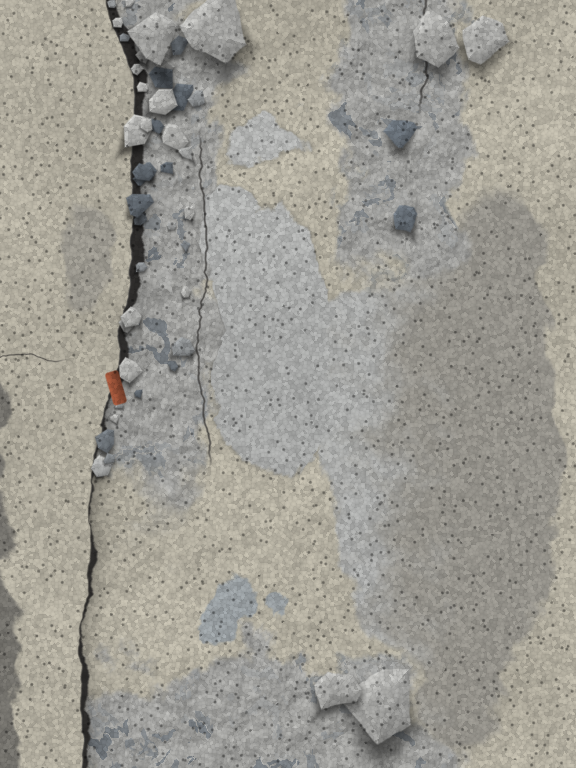
A Shadertoy shader for this texture:

```glsl
// Weathered concrete: peeling skim coat, exposed rubble and a long dark crack.

const vec3 BEIGE = vec3(0.685, 0.667, 0.612);
const vec3 ROUGH = vec3(0.61, 0.61, 0.60);
const vec3 PALE = vec3(0.68, 0.685, 0.68);
const vec3 TAN = vec3(0.575, 0.565, 0.537);
const vec3 BLUE = vec3(0.39, 0.42, 0.45);
const vec3 LIGHT = vec3(0.66, 0.66, 0.65);
const vec3 DARK = vec3(0.17, 0.165, 0.16);
const vec3 RUST = vec3(0.54, 0.29, 0.20);

vec2 hash2(vec2 c) {
    vec3 q = fract(c.xyx * vec3(0.1031, 0.1030, 0.0973));
    q += dot(q, q.yzx + 33.33);
    return fract((q.xx + q.yz) * q.zy);
}

// Cellular noise: nearest distance, gap to the second, cell id
vec3 cells(vec2 p) {
    vec3 c = vec3(9.0, 9.0, 0.0);
    for (int k = 0; k < 9; k++) {
        vec2 cell = floor(p) + vec2(k % 3, k / 3) - 1.0;
        float d = length(cell + hash2(cell) - p);
        if (d < c.x) c = vec3(d, c.x, hash2(cell + 71.0).x);
        else c.y = min(c.y, d);
    }
    return vec3(c.x, c.y - c.x, c.z);
}

// Layered, rotated sines that bend each other
float waves(vec2 p) {
    float sum = 0.0, amp = 0.5;
    for (int i = 0; i < 6; i++) {
        p = mat2(0.8, 0.6, -0.6, 0.8) * p * 1.9 + 1.7 + 0.8 * sum;
        sum += amp * sin(p.x + 1.5 * sin(0.7 * p.y));
        amp *= 0.58;
    }
    return sum;
}

float inside(float d, float soft) { return 1.0 - smoothstep(-soft, soft, d); }

// Signed distance to an ellipse, roughly
float blob(vec2 p, float x, float y, float rx, float ry) {
    return (length((p - vec2(x, y)) / vec2(rx, ry)) - 1.0) * min(rx, ry);
}

float crackX(float y) {
    return 0.11 + 0.06 * smoothstep(0.25, 0.72, y) - 0.03 * smoothstep(0.88, 1.0, y)
         + 0.011 * waves(vec2(9.0 * y, 3.0));
}

// Thin wandering line along y between two heights
float hairline(vec2 p, float x, float low, float high, float width, float px) {
    float d = abs(p.x - x - 0.012 * waves(vec2(12.0 * p.y, 40.0 * x)));
    return inside(abs(p.y - 0.5 * (low + high)) - 0.5 * (high - low), 0.02) * inside(d - width, px);
}

// Broken polygon with a contact shadow and lit facets
void addStone(inout vec3 col, vec2 p, float radius, float seed, vec3 tint, float px) {
    float d = -1.0, light = 0.0;
    for (int i = 0; i < 6; i++) {
        vec2 h = hash2(vec2(i, seed));
        float angle = 1.047 * (float(i) + 0.7 * h.x);
        vec2 normal = vec2(cos(angle), sin(angle));
        float side = dot(p, normal) - radius * (0.6 + 0.45 * h.y);
        if (side > d) { d = side; light = dot(normal, vec2(-0.4, 0.8)); }
    }
    float rim = smoothstep(-0.6 * radius, 0.0, d);
    col *= 1.0 - 0.5 * inside(d + 0.3 * p.y, 0.3 * radius);
    col = mix(col, tint * (1.0 + 0.22 * light * rim), inside(d, px));
}

void mainImage(out vec4 fragColor, in vec2 fragCoord) {
    float px = 1.0 / iResolution.y;
    vec2 p = fragCoord * px;
    vec2 warp = vec2(waves(p * 17.0), waves(p * 17.0 + 9.0));
    vec2 q = p + 0.018 * warp, r = p + 0.045 * warp;
    float bump = waves(p * 40.0) - waves(p * 40.0 + vec2(0.10, -0.16));
    float gap = p.x - crackX(p.y);
    float right = smoothstep(-px, px, gap);

    // Beige slab with stains
    vec3 col = BEIGE * (1.0 + 0.05 * waves(p * 6.0));
    col = mix(col, TAN, 0.75 * inside(blob(q, 0.11, 0.67, 0.035, 0.07), 0.004));
    col = mix(col, TAN * 0.78, inside(q.x - 0.026 + 0.05 * p.y, 0.004));

    // Eroded zones with exposed aggregate
    float worn = min(blob(r, 0.21, 0.70, 0.085, 0.38), blob(r, 0.53, 0.83, 0.09, 0.22));
    worn = min(worn, blob(r, 0.33, 0.02, 0.25, 0.13));
    vec3 gravel = cells(r * 42.0);
    float pebble = step(0.72, gravel.z) * smoothstep(0.08, 0.2, gravel.y);
    vec3 eroded = mix(ROUGH * (1.0 + 0.2 * bump),
        mix(BLUE, LIGHT, fract(gravel.z * 17.0)), 0.75 * pebble);
    col = mix(col * (1.0 + 0.06 * bump * right), eroded, inside(worn, 0.012) * right);

    // Skim coat: a broad worn sheet, a raised tongue and scabs
    float sheet = min(blob(q, 0.585, 0.38, 0.145, 0.27), blob(q, 0.48, 0.5, 0.1, 0.12));
    sheet = min(sheet, blob(q, 0.65, 0.6, 0.06, 0.16));
    sheet = min(sheet, blob(q, 0.6, 0.16, 0.06, 0.13));
    float wear = smoothstep(0.43, 0.58, p.x + 0.05 * waves(p * 25.0));
    col = mix(col, mix(PALE * 0.97, TAN, wear), inside(sheet, 0.005));
    float tongue = min(blob(q, 0.355, 0.55, 0.075, 0.17), blob(q, 0.3, 0.7, 0.04, 0.06));
    tongue = min(tongue, blob(q, 0.345, 0.815, 0.045, 0.024));
    col *= 1.0 - 0.3 * inside(abs(tongue), 0.005) * (1.0 - inside(sheet, 0.01));
    col = mix(col, PALE * (0.95 + 0.06 * smoothstep(0.55, 0.75, p.y)), inside(tongue, 0.002));
    float scab = min(blob(q, 0.295, 0.21, 0.035, 0.04), blob(q, 0.36, 0.205, 0.015, 0.015));
    col = mix(col, BLUE * 1.4, 0.7 * inside(scab, 0.003));

    // Main crack and hairlines
    float gape = 0.0025 + 0.004 * smoothstep(0.4, 0.7, p.y) + 0.003 * waves(p.yy * 20.0);
    col *= 1.0 - 0.35 * right * exp(-max(gap, 0.0) * 70.0);
    col = mix(col, DARK, inside(abs(gap - gape) - gape, 1.5 * px));
    float lines = max(hairline(p, 0.265, 0.4, 0.82, 0.0012, px),
                      hairline(p, 0.545, 0.86, 1.05, 0.0015, px));
    lines = max(lines, hairline(p.yx, 0.535, -0.05, 0.08, 0.0007, px));
    col = mix(col, DARK * 1.4, 0.8 * lines);

    // Loose rubble along the crack, then larger chunks (x, y, radius)
    for (int i = 0; i < 44; i++) {
        vec2 h = hash2(vec2(i, 5)), k = hash2(vec2(i, 19));
        float y = 1.0 - 0.62 * h.y * sqrt(h.y);
        vec2 centre = vec2(crackX(y) + 0.008 + 0.075 * h.x * h.x, y);
        vec3 tint = mix(BLUE * 0.9, LIGHT, smoothstep(0.2, 0.7, k.x));
        addStone(col, p - centre, 0.006 + 0.014 * k.y * k.y, float(i), tint, px);
    }
    vec3 chunks[8] = vec3[8](vec3(0.2, 0.955, 0.035), vec3(0.28, 0.965, 0.05),
        vec3(0.57, 0.945, 0.035), vec3(0.63, 0.95, 0.032), vec3(0.52, 0.825, 0.022),
        vec3(0.53, 0.715, 0.018), vec3(0.49, 0.08, 0.05), vec3(0.44, 0.105, 0.03));
    for (int i = 0; i < 8; i++) {
        vec3 c = chunks[i];
        vec3 tint = (c.z < 0.025 ? BLUE : LIGHT * 0.95) * (1.0 + 0.1 * bump);
        addStone(col, p - c.xy + 0.004 * warp, c.z, float(i) + 80.0, tint, px);
    }

    // Rusty fragment
    vec2 f = mat2(0.96, -0.28, 0.28, 0.96) * (p - vec2(0.151, 0.495));
    float rod = length(max(abs(f) - vec2(0.005, 0.018), 0.0)) - 0.004;
    col = mix(col, RUST * (1.0 - 25.0 * f.x), inside(rod, px));

    // Sandy grain and small pits
    vec3 sand = cells(p * 210.0), pits = cells(p * 95.0);
    col *= 1.0 + 0.17 * (sand.z - 0.5) + 0.1 * (0.45 - sand.x);
    col *= 1.0 - 0.38 * step(0.78, pits.z) * inside(pits.x - 0.17, 0.12);
    fragColor = vec4(col, 1.0);
}
```
